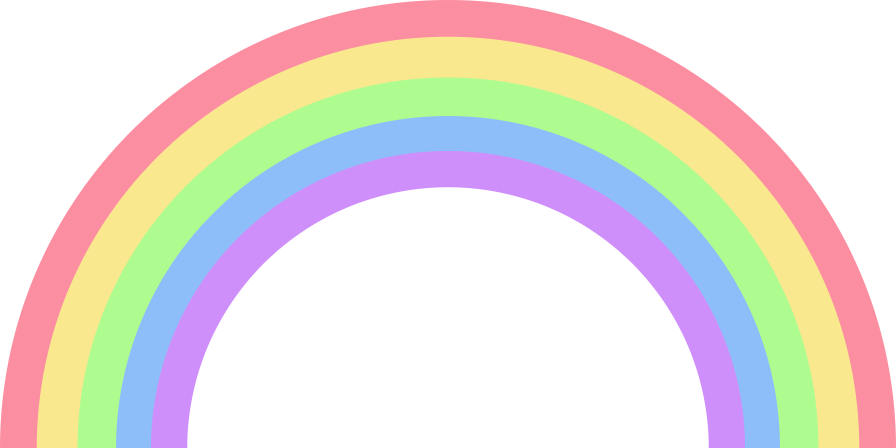
This background is drawn by a Shadertoy shader. Its source:

```glsl
// A pastel rainbow of five flat concentric bands on white, rising from the
// middle of the bottom edge. Discs are painted from the outermost inward,
// each covering the centre of the last, with edges smoothed over one pixel.

#define ARCH_CENTER vec2(0.0, 0.0)  // offset from bottom middle, in heights
#define OUTER_RADIUS 1.0            // in canvas heights
#define BACKGROUND vec3(1.0)
#define BAND_COUNT 5

// Band colours, from the outside in
const vec3 BAND_COLORS[BAND_COUNT] = vec3[BAND_COUNT](
    vec3(0.984, 0.561, 0.631),   // rose
    vec3(0.980, 0.910, 0.561),   // butter
    vec3(0.682, 0.984, 0.561),   // mint
    vec3(0.557, 0.745, 0.980),   // sky
    vec3(0.808, 0.561, 0.980)    // lilac
);

// Inner edge of each band, as a fraction of the outer radius
const float INNER_EDGES[BAND_COUNT] = float[BAND_COUNT](
    0.918, 0.827, 0.741, 0.663, 0.582
);

// Coverage of a disc: 1 inside, 0 outside, with a one-pixel ramp
float discMask(float dist, float radius, float pixel) {
    return clamp(0.5 + (radius - dist) / pixel, 0.0, 1.0);
}

void mainImage(out vec4 fragColor, in vec2 fragCoord) {
    // Height units, with x measured from the middle of the canvas
    float pixel = 1.0 / iResolution.y;
    vec2 p = (fragCoord - vec2(0.5 * iResolution.x, 0.0)) * pixel;
    float dist = length(p - ARCH_CENTER);

    // Paint the bands from the outside in
    vec3 color = BACKGROUND;
    float radius = OUTER_RADIUS;
    for (int i = 0; i < BAND_COUNT; i++) {
        color = mix(color, BAND_COLORS[i], discMask(dist, radius, pixel));
        radius = OUTER_RADIUS * INNER_EDGES[i];
    }

    // Open the space beneath the arch
    color = mix(color, BACKGROUND, discMask(dist, radius, pixel));
    fragColor = vec4(color, 1.0);
}
```
